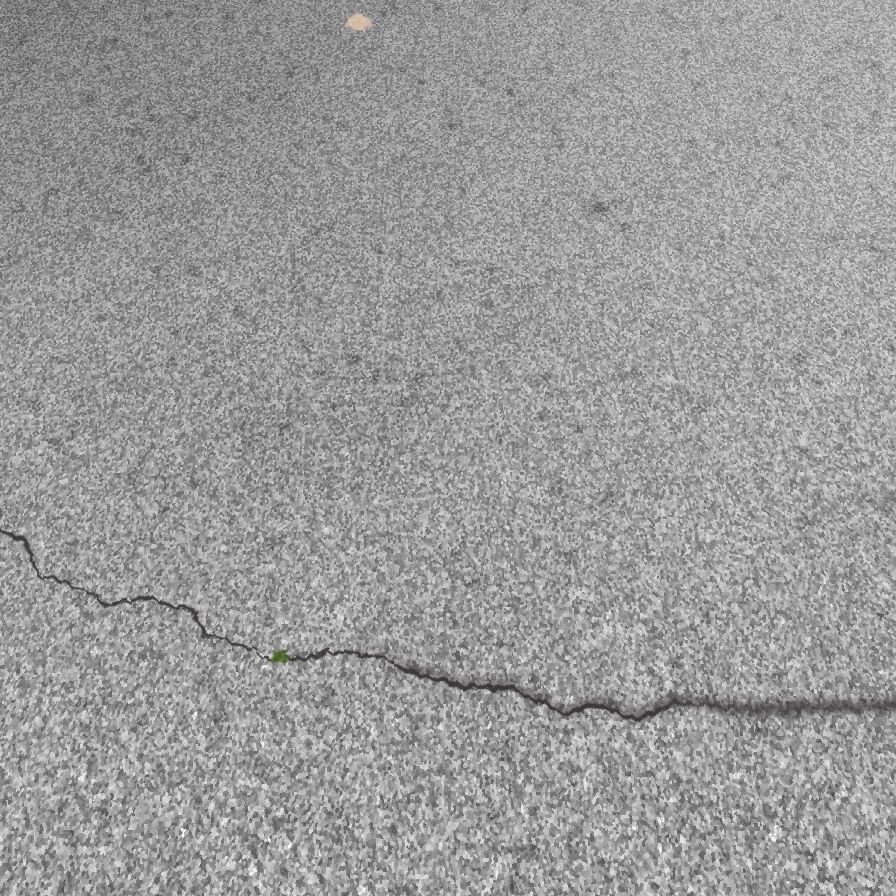
This texture is drawn by a Shadertoy shader. Its source:

```glsl
// Weathered asphalt seen at a slant, split by a ragged crack.
// Cellular noise in ground perspective makes the stones; layered sines
// and soft ellipses shade the surface; a jittered polyline is the crack.

const float HORIZON = 2.4;        // height where the ground would vanish
const float DEPTH = 1.7;          // stretch of the ground away from the viewer
const float STONES = 720.0;       // stone density
const float GRAIN = 0.34;         // contrast between stones
const float BASE_TONE = 0.615;
const float CRACK_WIDTH = 0.0019;
const float SEAM_WIDTH = 0.0130;  // worn band beside the right crack
const vec3 CRACK_COLOR = vec3(0.20, 0.19, 0.19);
const vec3 SEAM_COLOR = vec3(0.36, 0.34, 0.345);
const vec3 LEAF_COLOR = vec3(0.86, 0.77, 0.68);
const vec3 WEED_COLOR = vec3(0.31, 0.42, 0.17);

const int KNOTS = 22;
const vec2 CRACK[KNOTS] = vec2[KNOTS](
    vec2(0.0, 0.410), vec2(0.029, 0.395), vec2(0.042, 0.359), vec2(0.085, 0.346),
    vec2(0.120, 0.324), vec2(0.163, 0.333), vec2(0.215, 0.318), vec2(0.228, 0.293),
    vec2(0.267, 0.281), vec2(0.302, 0.264), vec2(0.352, 0.266), vec2(0.365, 0.273),
    vec2(0.423, 0.268), vec2(0.462, 0.249), vec2(0.514, 0.234), vec2(0.569, 0.232),
    vec2(0.634, 0.202), vec2(0.664, 0.214), vec2(0.710, 0.197), vec2(0.755, 0.216),
    vec2(0.833, 0.208), vec2(1.01, 0.213));

vec3 hash3(vec2 p) {
    vec3 q = fract(p.xyx * vec3(0.1031, 0.1030, 0.0973));
    q += dot(q, q.yxz + 33.33);
    return fract((q.xxy + q.yzz) * q.zyx);
}

// Nearest cell: x = distance, y and z = random values of that cell
vec3 cells(vec2 p) {
    vec2 id = floor(p);
    vec3 best = vec3(9.0, 0.0, 0.0);
    for (int j = -1; j <= 1; j++)
    for (int i = -1; i <= 1; i++) {
        vec2 c = id + vec2(i, j);
        vec3 h = hash3(c);
        float d = length(c + h.xy - p);
        if (d < best.x) best = vec3(d, h.z, hash3(c + 71.0).x);
    }
    return best;
}

float segmentDistance(vec2 p, vec2 a, vec2 b) {
    vec2 ab = b - a;
    return length(p - a - ab * clamp(dot(p - a, ab) / dot(ab, ab), 0.0, 1.0));
}

float crackDistance(vec2 p) {
    float d = 9.0;
    for (int i = 0; i < KNOTS - 1; i++)
        d = min(d, segmentDistance(p, CRACK[i], CRACK[i + 1]));
    return d;
}

// Soft ellipse, one at its centre
float blob(vec2 p, vec2 center, vec2 radius) {
    vec2 q = (p - center) / radius;
    return exp(-dot(q, q));
}

float surfaceTone(vec2 p) {
    float tone = BASE_TONE + 0.055 * smoothstep(0.35, 1.0, p.x) * smoothstep(0.15, 0.8, p.y);
    tone -= 0.11 * blob(p, vec2(0.05, 1.05), vec2(0.42, 0.32));
    // Worn wheel tracks slanting down to the left
    float across = p.y - 0.75 * p.x;
    float track = sin(across * 24.0 + 0.8 * sin(p.x * 6.0)) + 0.5 * sin(across * 51.0 + 1.0);
    tone += 0.010 * track * smoothstep(0.3, 0.6, p.y) * (1.0 - 0.6 * p.x);
    vec2 slant = vec2(p.x + p.y, p.y - 0.5 * p.x);
    tone -= 0.030 * blob(slant, vec2(0.83, 0.35), vec2(0.28, 0.08));
    // Faint cloudy mottling
    tone += 0.006 * sin(p.x * 31.0 + 2.0 * sin(p.y * 19.0)) * sin(p.y * 37.0 + p.x * 13.0);
    return tone;
}

void mainImage(out vec4 fragColor, in vec2 fragCoord) {
    vec2 p = fragCoord / iResolution.xy;
    float aa = 1.0 / iResolution.y;
    float near = 1.0 - p.y;
    vec2 ground = vec2(p.x - 0.5, DEPTH) / (HORIZON - p.y) + vec2(1.0, 0.0);

    // Stones, bright chips and scattered dark stains
    vec3 stone = cells(ground * STONES);
    vec3 coarse = cells(ground * STONES * 0.48 + 17.0);
    vec3 stain = cells(ground * 95.0);
    float grain = (stone.y - 0.5) * GRAIN + (coarse.y - 0.5) * mix(0.04, 0.16, near);
    grain *= mix(0.72, 1.08, near);
    float tone = surfaceTone(p) + grain;
    tone += 0.18 * smoothstep(0.93, 0.98, coarse.z) * near * near;
    tone -= 0.10 * smoothstep(0.82, 1.0, stain.y) * smoothstep(0.60, 0.1, stain.x);
    tone -= 0.24 * blob(p, vec2(0.668, 0.767), vec2(0.012, 0.006));
    tone -= 0.15 * blob(p, vec2(0.502, 0.859), vec2(0.009, 0.005));
    tone += 0.30 * blob(p, vec2(0.352, 0.352), vec2(0.004, 0.005));
    vec3 color = vec3(tone) * vec3(1.0, 0.998, 1.003);

    // Crack: a thin dark line, then a blurred seam toward the right
    vec2 ragged = p + 0.0012 * vec2(sin(p.y * 310.0), sin(p.x * 173.0) + sin(p.x * 389.0 + 1.0));
    ragged += 0.0030 * (coarse.yz - 0.5);
    float d = crackDistance(ragged);
    float right = smoothstep(0.34, 0.48, p.x);
    float fullSeam = smoothstep(0.70, 0.86, p.x);
    float upper = crackDistance(ragged - vec2(0.0, mix(0.004, 0.0, fullSeam)));
    float seamWidth = SEAM_WIDTH * mix(0.75, 1.0, fullSeam);
    float seam = right * (1.0 - smoothstep(0.2, 1.15, upper / seamWidth));
    color = mix(color, SEAM_COLOR + 0.4 * grain, seam * mix(0.60, 0.85, fullSeam));
    float width = CRACK_WIDTH * (0.8 + 0.5 * sin(p.x * 47.0) * sin(p.x * 83.0) + 0.3 * right);
    float line = 1.0 - smoothstep(width - aa, width + 1.5 * aa, d);
    color = mix(color, CRACK_COLOR, line * mix(0.88, 0.30, fullSeam));

    // Dry leaf and a small weed, with wavy outlines
    float wave = 0.25 * sin(p.x * 420.0) * sin(p.y * 510.0);
    float leaf = blob(p, vec2(0.400, 0.975), vec2(0.016, 0.011)) + wave * 0.5;
    color = mix(color, LEAF_COLOR + 0.15 * grain, 0.9 * smoothstep(0.35, 0.65, leaf));
    float weed = blob(p, vec2(0.312, 0.267), vec2(0.012, 0.008)) + wave;
    color = mix(color, WEED_COLOR + 0.3 * grain, 0.9 * smoothstep(0.40, 0.65, weed));

    fragColor = vec4(clamp(color, 0.0, 1.0), 1.0);
}
```
